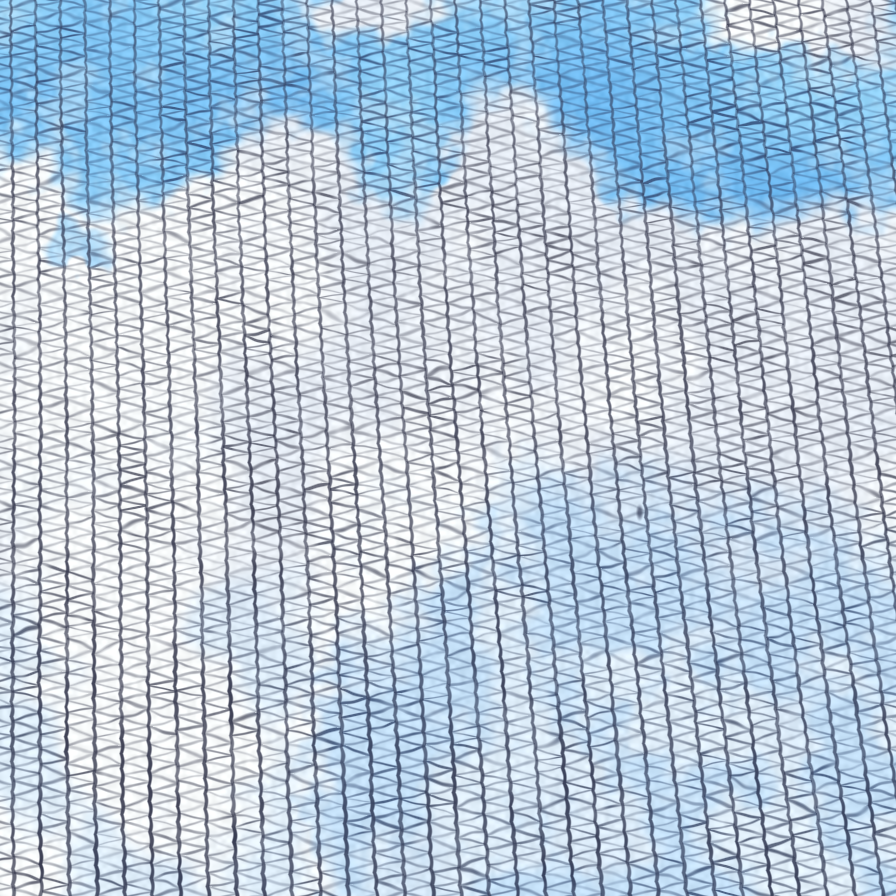
Write a three.js fragment shader that draws this texture.

```glsl
// Knitted shade net: dark chain stitches joined by zigzag threads, against a cloudy sky.
varying vec2 vUv;

const float COLS_BOTTOM = 32.0;    // chains across the lower edge
const float COLS_TOP = 36.5;       // chains across the upper edge
const float ROWS = 57.0;           // zigzag periods per unit height, lower edge
const float ROW_SQUEEZE = 8.0;     // extra periods toward the top
const float CHAIN_HALF = 0.0014;
const float THREAD_HALF = 0.0009;
const float SOFT = 0.0016;         // edge softness
const float CHAIN_WAVE = 0.055;    // sideways scallop, in columns
const float STITCH_JITTER = 0.55;  // uneven row spacing, in periods

const vec3 WHITE = vec3(0.99, 1.0, 1.0);
const vec3 CLOUD_SHADE = vec3(0.90, 0.93, 0.97);
const vec3 SKY = vec3(0.60, 0.85, 0.99);
const vec3 SKY_DEEP = vec3(0.38, 0.70, 0.95);
const vec3 HAZE = vec3(0.78, 0.89, 0.98);
const vec3 GREY_THREAD = vec3(0.36, 0.37, 0.43);
const vec3 BLUE_THREAD = vec3(0.22, 0.33, 0.50);
const vec3 CHAIN_INK = vec3(0.22, 0.23, 0.31);

float hash(vec2 p) {
  return fract(sin(dot(p, vec2(127.1, 311.7))) * 43758.5453);
}

float noise(vec2 p) {
  vec2 i = floor(p), f = fract(p);
  f = f * f * (3.0 - 2.0 * f);
  return mix(mix(hash(i), hash(i + vec2(1.0, 0.0)), f.x),
             mix(hash(i + vec2(0.0, 1.0)), hash(i + vec2(1.0, 1.0)), f.x), f.y);
}

float fbm(vec2 p) {
  float sum = 0.0, amp = 0.5;
  for (int i = 0; i < 4; i++) {
    sum += amp * noise(p);
    p = p * 2.03 + 17.3;
    amp *= 0.5;
  }
  return sum;
}

float bump(float x, float center, float width) {
  float t = (x - center) / width;
  return exp(-t * t * t * t);
}

float puff(vec2 p, vec2 center, vec2 radius) {
  return 1.0 - smoothstep(0.6, 1.25, length((p - center) / radius));
}

// Colour of the sky in rgb, amount of blue in alpha
vec4 backdrop(vec2 p) {
  vec2 q = p + 0.08 * (vec2(fbm(p * 13.0), fbm(p * 11.0 + 40.0)) - 0.47);
  q += 0.035 * (vec2(noise(p * 65.0), noise(p * 58.0 + 7.0)) - 0.5);

  // open sky above a billowing cloud edge
  float edge = 0.76 + 0.07 * bump(q.x, 0.0, 0.08)
             + 0.10 * bump(q.x, 0.32, 0.10) + 0.12 * bump(q.x, 0.59, 0.10);
  float sky = smoothstep(-0.03, 0.03, q.y - edge);
  sky *= 1.0 - puff(q, vec2(0.43, 1.0), vec2(0.08, 0.04));
  sky *= 1.0 - puff(q, vec2(0.90, 0.97), vec2(0.11, 0.055));
  sky = max(sky, 0.6 * puff(q, vec2(0.08, 0.72), vec2(0.035, 0.025)));
  sky *= mix(0.72, 1.0, smoothstep(0.25, 0.5, fbm(p * 24.0)));

  // pale blue gap at the lower right
  float gapTop = 0.27 + 0.20 * smoothstep(0.38, 0.62, q.x) - 0.08 * smoothstep(0.7, 1.0, q.x);
  float haze = smoothstep(0.33, 0.38, q.x) * (1.0 - smoothstep(-0.04, 0.06, q.y - gapTop));
  haze *= mix(0.45, 1.0, smoothstep(0.3, 0.6, fbm(p * 16.0 + 5.0)));
  float patches = smoothstep(0.42, 0.62, fbm(p * 7.0 + 9.0));
  haze = max(haze, 0.5 * patches * (1.0 - smoothstep(0.2, 0.6, p.y)));

  float shade = smoothstep(0.38, 0.66, fbm(p * vec2(7.0, 5.0) + 3.0));
  vec3 color = mix(WHITE, CLOUD_SHADE, shade * 0.8);
  color = mix(color, HAZE, haze);
  color = mix(color, mix(SKY, SKY_DEEP, noise(p * 9.0) * 0.8), sky);
  return vec4(color, max(sky, haze * 0.75));
}

float stroke(float d, float halfWidth) {
  return 1.0 - smoothstep(halfWidth - SOFT * 0.5, halfWidth + SOFT, d);
}

void main() {
  vec2 p = vUv;
  vec4 sky = backdrop(p);

  // net coordinates: columns fan out downward, rows tighten upward
  float cols = mix(COLS_BOTTOM, COLS_TOP, p.y);
  float u = p.x * cols + 0.5 + 0.05 * sin(p.y * 8.0 + p.x * 5.0);
  float v = p.y * (ROWS + ROW_SQUEEZE * p.y) + 0.8 * p.x;
  float rowDensity = ROWS + 2.0 * ROW_SQUEEZE * p.y;

  // zigzag threads between neighbouring chains
  float col = floor(u), x = fract(u);
  float h = 2.0 * (v + hash(vec2(col, 4.0)) + STITCH_JITTER * noise(vec2(col * 7.3, v * 0.7)));
  h += 0.35 * (noise(vec2(u * 2.0, v * 0.9)) - 0.5);
  float zig = abs(mod(h, 2.0) - 1.0);
  float strength = mix(0.30, 0.95, hash(vec2(col, floor(h))));
  strength *= 0.45 + 0.6 * noise(vec2(u * 2.3, v * 1.3));
  strength *= 0.75 + 0.5 * smoothstep(0.35, 0.6, fbm(p * 14.0 + 21.0));
  float d = abs(x - zig) / (2.0 * rowDensity);
  float thread = stroke(d, THREAD_HALF * mix(0.7, 1.4, hash(vec2(floor(h), col + 9.0)))) * strength;
  float halo = exp(-d * 480.0) * 0.12;

  // scalloped chains
  float id = floor(u + 0.5);
  float wave = abs(sin(3.14159 * (v + hash(vec2(id, 2.0))))) - 0.6;
  wave += 0.9 * (noise(vec2(id * 5.1, v * 0.7)) - 0.5);
  float chainD = abs(u - id - CHAIN_WAVE * wave) / cols;
  float knot = mix(0.75, 1.3, noise(vec2(id * 3.7, v * 1.6)));
  float chain = stroke(chainD, CHAIN_HALF * knot * mix(1.15, 0.75, p.y));
  chain *= mix(0.65, 0.98, noise(vec2(id * 2.9, v * 0.5))) * mix(1.05, 0.78, p.y);

  // one small snag in the net
  vec2 snag = (p - vec2(0.714, 0.428)) * vec2(1.0, 0.45);
  chain = max(chain, 0.7 * (1.0 - smoothstep(0.001, 0.005, length(snag))));

  vec3 threadColor = mix(GREY_THREAD, BLUE_THREAD, sky.a);
  vec3 color = sky.rgb + 0.07 * (noise(p * 180.0) - 0.4);
  color = mix(color, threadColor, halo);
  color = mix(color, threadColor, clamp(thread, 0.0, 0.9));
  color = mix(color, mix(CHAIN_INK, BLUE_THREAD, sky.a * 0.5), clamp(chain, 0.0, 1.0));
  gl_FragColor = vec4(clamp(color, 0.0, 1.0), 1.0);
}
```
